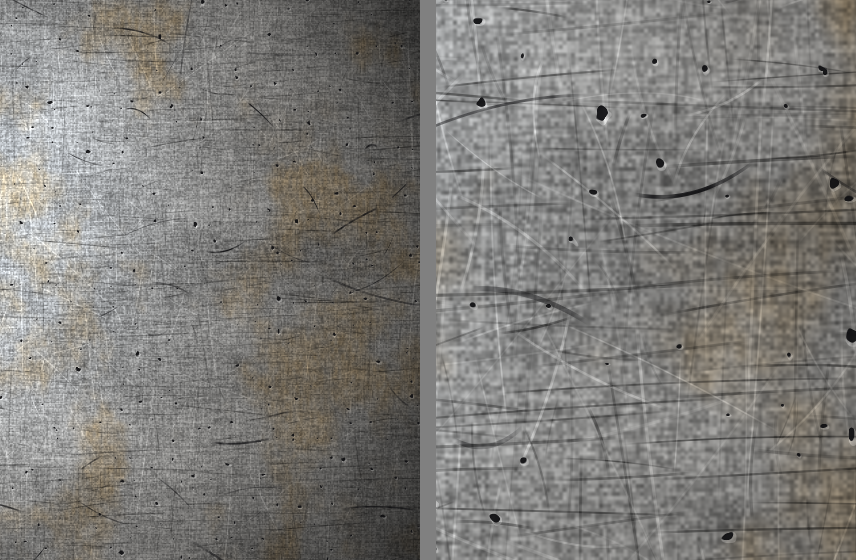
Left, the full canvas; right, a detail of the centre.
A Shadertoy shader for this texture:

```glsl
// Worn grey metal sheet: crosshatched scratches, black pits, faint rust and light from the left.

const vec3 METAL_TINT = vec3(1.0, 0.99, 0.97);
const vec3 GLARE_TINT = vec3(0.97, 1.0, 1.03);
const vec3 RUST_TINT = vec3(1.02, 0.88, 0.66);
const vec3 PIT_COLOR = vec3(0.05, 0.05, 0.06);
const vec2 GLARE_CENTER = vec2(0.0, 0.82);
const vec2 GLARE_FALLOFF = vec2(2.4, 1.8);
const float BASE_LIGHT = 0.55;
const float SIDE_FALLOFF = 0.19;
const float GLARE_STRENGTH = 0.24;
const float CORNER_SHADE = 0.15;
const float GRAIN = 0.40;
const float HAIRLINE = 0.0009;
const float PIT_RADIUS = 0.0052;
const float PI = 3.14159;

float hash(vec2 p) {
    vec3 q = fract(p.xyx * 0.1031);
    q += dot(q, q.yzx + 33.33);
    return fract((q.x + q.y) * q.z);
}

vec4 hash4(vec2 p) {
    vec4 q = fract(p.xyxy * vec4(0.1031, 0.1030, 0.0973, 0.1099));
    q += dot(q, q.wzxy + 33.33);
    return fract((q.xxyz + q.yzzw) * q.zywx);
}

float noise(vec2 p) {
    vec2 i = floor(p), f = fract(p);
    f = f * f * (3.0 - 2.0 * f);
    return mix(mix(hash(i), hash(i + vec2(1, 0)), f.x),
               mix(hash(i + vec2(0, 1)), hash(i + vec2(1, 1)), f.x), f.y);
}

float fbm(vec2 p) {
    float sum = 0.0, gain = 0.5;
    for (int i = 0; i < 5; i++) {
        sum += gain * noise(p);
        p = p * 2.03 + 17.3;
        gain *= 0.5;
    }
    return sum;
}

// Antialiased coverage of a stroke or disc, given the distance and half width
float coverage(float d, float w) {
    float px = 1.0 / iResolution.x;
    return clamp((w - d) / px + 0.5, 0.0, 1.0) * min(1.0, 2.0 * w / px);
}

// Tapered strokes, at most one per cell, running along the given angle
float scratches(vec2 p, float angle, vec2 cell, float density, float width, float seed) {
    float c = cos(angle), s = sin(angle);
    p = vec2(c * p.x + s * p.y, c * p.y - s * p.x) + seed * vec2(0.37, 0.73);
    float ink = 0.0;
    for (int k = -1; k <= 1; k++) {
        float row = floor(p.y / cell.y) + float(k);
        float x = p.x / cell.x + hash(vec2(row, seed));
        vec2 id = vec2(floor(x), row) + seed * 17.0;
        vec4 r = hash4(id), pick = hash4(id + 71.0);
        float reach = mix(0.08, 0.48, r.x * r.x);
        float t = (fract(x) - 0.5 - (r.y - 0.5) * (1.0 - 2.0 * reach)) / reach;
        float bend = (pick.z - 0.5) * 0.3 * t * t + (r.w - 0.5) * t;
        float d = abs(p.y - (row + 0.5 + 0.8 * (r.z - 0.5) + bend) * cell.y);
        float taper = smoothstep(1.0, 0.6, abs(t));
        float worn = 0.45 + 0.55 * noise(vec2(p.x * 90.0, row * 7.0));
        float strength = step(pick.x, density) * mix(0.3, 1.0, pick.y);
        ink = max(ink, coverage(d, width * mix(0.6, 1.5, pick.w)) * taper * worn * strength);
    }
    return ink;
}

// Ragged pits: x is the dark hole, y the lit lower rim
vec2 pits(vec2 p, float cell, float density, float radius, float seed) {
    vec2 id = floor(p / cell);
    vec4 r = hash4(id + seed), shape = hash4(id + seed + 43.0);
    vec2 q = p - (id + 0.15 + 0.7 * r.xy) * cell;
    q += (vec2(noise(p * 170.0), noise(p * 170.0 + 9.0)) - 0.5) * radius * 0.9;
    q *= mix(vec2(0.7, 1.2), vec2(1.2, 0.8), shape.x);
    float size = radius * mix(0.4, 1.0, r.w * r.w);
    float present = step(r.z, density);
    return present * vec2(coverage(length(q), size),
                          coverage(length(q + vec2(-0.4, 0.6) * size), size * 1.25));
}

void mainImage(out vec4 fragColor, in vec2 fragCoord) {
    vec2 p = fragCoord / iResolution.x;
    vec2 uv = fragCoord / iResolution.xy;

    // Broad lighting
    vec2 g = (p - GLARE_CENTER) * GLARE_FALLOFF;
    float glare = exp(-dot(g, g));
    float corner = smoothstep(0.45, 1.05, length((uv - vec2(0.42, 0.53)) * vec2(1.2, 1.5)));
    float light = BASE_LIGHT - SIDE_FALLOFF * p.x + GLARE_STRENGTH * glare - CORNER_SHADE * corner;

    // Mottling and brushed grain
    float tone = 1.0 + 0.42 * (fbm(p * vec2(5.0, 7.0)) - 0.48);
    tone += GRAIN * (noise(p * 310.0) - 0.5);
    tone += 0.6 * GRAIN * (noise(p * vec2(35.0, 330.0)) - 0.5);
    tone += 0.5 * GRAIN * (noise(p * vec2(330.0, 30.0) + 5.0) - 0.5);

    // Hairlines: mostly dark across, light and dark upright, light at all angles
    float dark = 0.0, bright = 0.0;
    for (int i = 0; i < 4; i++) {
        float n = float(i);
        dark += scratches(p, 0.03 * (n - 1.0), vec2(0.34, 0.020), 0.55, HAIRLINE, n + 1.0);
        dark += 0.6 * scratches(p, PI * 0.5 + 0.03 * (n - 1.5), vec2(0.26, 0.030), 0.5, HAIRLINE, n + 11.0);
        bright += 0.8 * scratches(p, PI * 0.5 + 0.04 * (n - 1.5), vec2(0.40, 0.036), 0.5, HAIRLINE, n + 21.0);
    }
    for (int i = 0; i < 9; i++) {
        float n = float(i);
        bright += 0.8 * scratches(p, PI * (n + 0.4) / 9.0, vec2(0.42, 0.07), 0.45, HAIRLINE, n + 31.0);
    }
    // Deep gouges and long pale cuts
    float gouge = scratches(p, 0.02, vec2(0.22, 0.09), 0.4, HAIRLINE * 2.0, 51.0)
                + scratches(p, -0.9, vec2(0.50, 0.33), 0.35, HAIRLINE * 2.2, 53.0);
    bright += scratches(p, -1.32, vec2(0.80, 0.16), 0.5, HAIRLINE * 1.5, 57.0);
    tone *= 1.0 - 0.5 * min(dark, 1.1);
    tone += 0.42 * min(bright, 1.2);

    // Rust stains, strongest at the upper right
    float rust = smoothstep(0.50, 0.72, fbm(p * vec2(6.0, 5.0) + 3.7));
    rust += 0.7 * smoothstep(0.28, 0.0, length(p - vec2(0.78, 0.90))) * smoothstep(0.35, 0.65, fbm(p * 14.0));
    rust = min(rust, 1.0) * (0.5 + 0.5 * noise(p * vec2(120.0, 60.0)));

    vec3 color = light * tone * mix(METAL_TINT, GLARE_TINT, glare);
    color *= mix(vec3(1.0), RUST_TINT, 0.75 * rust);

    // Pits of two sizes, with gouges in the same dark tone
    vec2 pit = max(pits(p, 0.085, 0.55, PIT_RADIUS, 3.0), pits(p + 0.31, 0.047, 0.4, PIT_RADIUS * 0.6, 90.0));
    color += 0.14 * pit.y;
    color = mix(color, PIT_COLOR, clamp(max(0.93 * pit.x, 0.9 * gouge), 0.0, 1.0));

    fragColor = vec4(clamp(color, 0.0, 1.0), 1.0);
}
```
